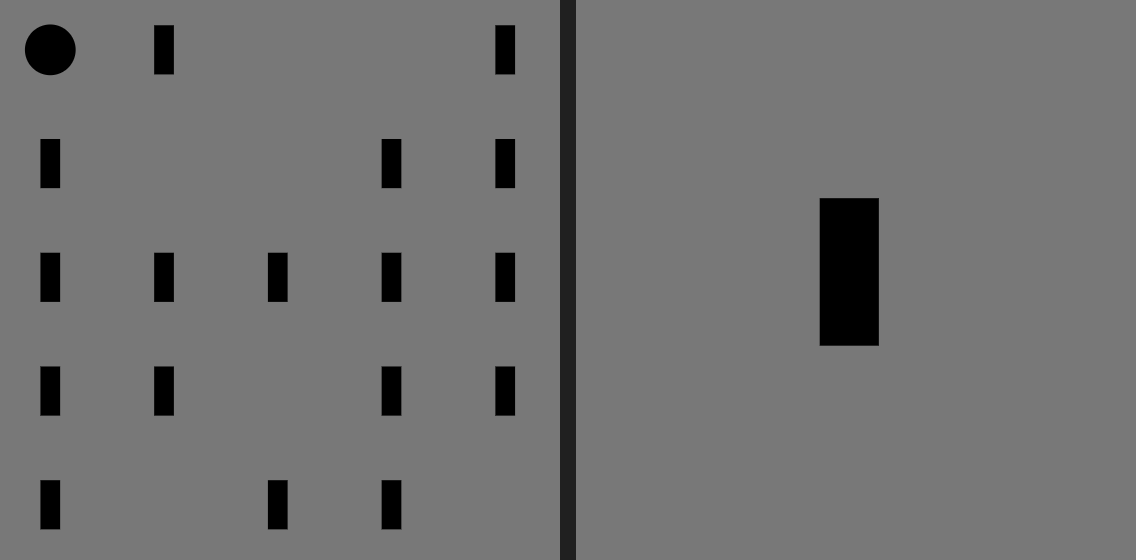
Left: the whole. Right: its middle third, enlarged.
This pattern is drawn by a WebGL 1 fragment shader. Its source:

```glsl
precision highp float;

uniform vec2 u_resolution;

float boxDistance(vec2 p, vec2 halfSize) {
  vec2 d = abs(p) - halfSize;
  return length(max(d, 0.0)) + min(max(d.x, d.y), 0.0);
}

// Each row stores its occupied columns as bits, leftmost column lowest.
float rowMask(float row) {
  if (row < 0.5) return 13.0;
  if (row < 1.5) return 27.0;
  if (row < 2.5) return 31.0;
  if (row < 3.5) return 25.0;
  return 19.0;
}

bool isOccupied(vec2 cell) {
  return mod(floor(rowMask(cell.y) / exp2(cell.x) + 0.001), 2.0) > 0.5;
}

void main() {
  vec2 uv = gl_FragCoord.xy / u_resolution;
  float pixel = 1.0 / min(u_resolution.x, u_resolution.y);

  // Five by five grid, with local coordinates around each cell centre
  vec2 grid = (uv - vec2(0.0898, 0.0986)) / 0.2031;
  vec2 cell = clamp(floor(grid + 0.5), 0.0, 4.0);
  vec2 local = (grid - cell) * 0.2031;

  // A disc in the top left cell, upright bars elsewhere
  bool isDisc = cell.x < 0.5 && cell.y > 3.5;
  float dist = isDisc ? length(local) - 0.0453
                      : boxDistance(local, vec2(0.0176, 0.0439));

  float ink = isOccupied(cell) ? clamp(0.5 - dist / pixel, 0.0, 1.0) : 0.0;
  gl_FragColor = vec4(mix(vec3(0.47), vec3(0.0), ink), 1.0);
}
```
